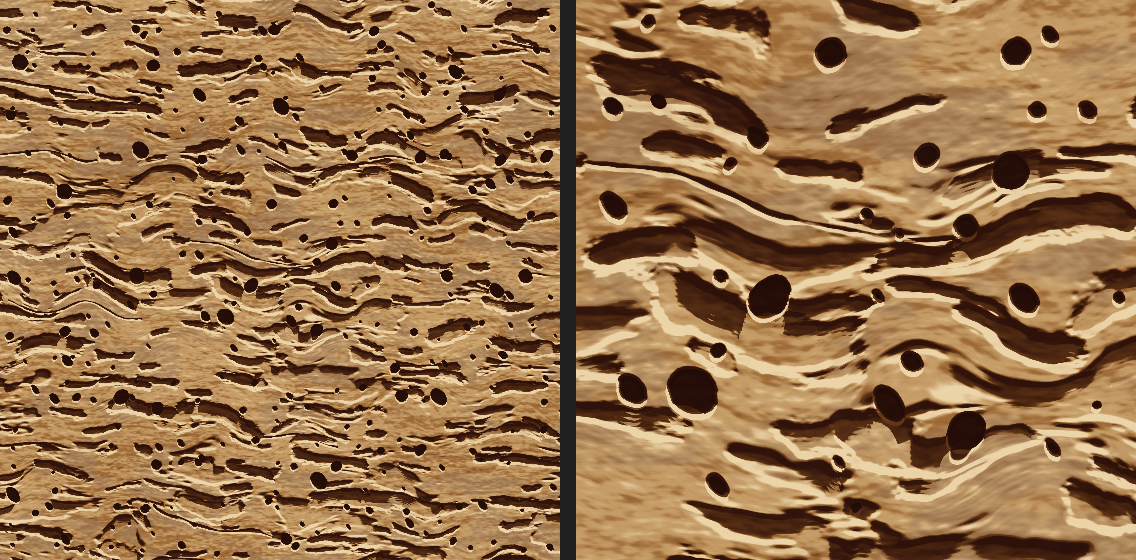
Left: the whole. Right: its middle third, enlarged.
Reproduce this texture procedurally as a Shadertoy shader.

```glsl
const vec2 LIGHT = vec2(0.2, 0.98);
const vec3 PIT = vec3(0.12, 0.04, 0.025);
const vec3 UMBER = vec3(0.18, 0.07, 0.04);
const vec3 BROWN = vec3(0.35, 0.19, 0.08);
const vec3 OCHRE = vec3(0.62, 0.42, 0.22);
const vec3 TAN = vec3(0.77, 0.61, 0.40);
const vec3 CREAM = vec3(0.92, 0.83, 0.66);
const vec3 DUST = vec3(0.61, 0.48, 0.36);

vec3 hash3(vec2 p) {
    vec3 q = fract(p.xyx * vec3(0.1031, 0.1030, 0.0973));
    q += dot(q, q.yxz + 33.33);
    return fract((q.xxy + q.yzz) * q.zyx);
}

float noise(vec2 p) {
    vec2 cell = floor(p), f = fract(p);
    f = f * f * (3.0 - 2.0 * f);
    float low = mix(hash3(cell).x, hash3(cell + vec2(1, 0)).x, f.x);
    float high = mix(hash3(cell + vec2(0, 1)).x, hash3(cell + vec2(1, 1)).x, f.x);
    return mix(low, high, f.y);
}

float fbm(vec2 p) {
    float sum = 0.0, weight = 0.53;
    for (int i = 0; i < 4; i++) {
        sum += weight * noise(p);
        p = mat2(1.9, 0.3, -0.3, 2.1) * p + 17.3;
        weight *= 0.5;
    }
    return sum;
}

// Distance to scattered capsules, one per grid cell; zero stretch gives round holes
float bores(vec2 p, vec2 grid, float share, float stretch, float radius, float seed) {
    vec2 cell = floor(p * grid - 0.5);
    float d = 1.0;
    for (int i = 0; i < 4; i++) {
        vec2 id = cell + vec2(i & 1, i >> 1);
        vec3 r = hash3(id + seed);
        vec3 s = hash3(id + seed + 71.7);
        if (s.x > share) continue;
        vec2 q = p - (id + 0.5 + 0.7 * (r.xy - 0.5)) / grid;
        q.y += q.x * (s.y - 0.35) * grid.x / grid.y;
        float halfLength = stretch * mix(0.25, 1.0, r.z) / grid.x;
        q.x -= clamp(q.x, -halfLength, halfLength);
        d = min(d, length(q) - radius * mix(0.4, 1.0, s.z * s.z));
    }
    return d;
}

float carve(float d, float edge) {
    return smoothstep(edge, -edge, d);
}

// Height of the eaten wood, zero at the untouched face
float surface(vec2 p) {
    vec2 q = p + 0.035 * (vec2(noise(p * 11.0), noise(p * 13.0 + 40.0)) - 0.5);
    float chips = fbm(q * vec2(45.0, 110.0));
    float ragged = 0.014 * (chips - 0.5);
    float wide = bores(q, vec2(6.0, 14.0), 0.72, 0.42, 0.016, 3.0) + ragged;
    float narrow = bores(q, vec2(13.0, 27.0), 0.62, 0.42, 0.0085, 19.0) + ragged;
    float crack = bores(q, vec2(3.0, 8.0), 0.5, 0.45, 0.003, 47.0) + ragged * 0.35;
    float bigHole = bores(p, vec2(13.0), 0.5, 0.0, 0.0145, 5.0) + ragged * 0.25;
    float smallHole = bores(p, vec2(27.0), 0.38, 0.0, 0.0075, 88.0) + ragged * 0.2;
    float rot = smoothstep(0.58, 0.66, fbm(q * vec2(9.0, 21.0) + 9.0));

    float depth = max(0.023 * carve(wide, 0.004), 0.014 * carve(narrow, 0.003));
    depth = max(depth, 0.015 * rot);
    depth = max(depth, 0.016 * carve(crack, 0.0015));
    depth = max(depth, 0.05 * carve(bigHole, 0.0018));
    depth = max(depth, 0.04 * carve(smallHole, 0.0016));
    return 0.007 * chips - depth;
}

// Longest overhang met on the way to the light
float castShadow(vec2 p, float height) {
    float overhang = 0.0;
    for (int i = 1; i <= 7; i++) {
        float reach = 0.0032 * float(i);
        overhang = max(overhang, surface(p + LIGHT * reach) - 0.75 * reach - height);
    }
    return smoothstep(0.0004, 0.0045, overhang);
}

vec3 woodRamp(float tone) {
    vec3 color = mix(PIT, UMBER, smoothstep(0.02, 0.14, tone));
    color = mix(color, BROWN, smoothstep(0.14, 0.34, tone));
    color = mix(color, OCHRE, smoothstep(0.34, 0.56, tone));
    color = mix(color, TAN, smoothstep(0.56, 0.74, tone));
    return mix(color, CREAM, smoothstep(0.74, 1.0, tone));
}

void mainImage(out vec4 fragColor, in vec2 fragCoord) {
    vec2 p = fragCoord / iResolution.y;
    float height = surface(p);
    float relief = (height - surface(p + LIGHT * 0.0022)) / 0.0022;
    float shadow = castShadow(p, height);

    // Fibres run along the board, bent by slow waves
    vec2 fibre = p + vec2(0.0, 0.008 * sin(p.x * 9.0 + 3.0 * sin(p.y * 7.0)));
    float grain = fbm(fibre * vec2(16.0, 190.0)) - 0.5;
    float speck = noise(p * vec2(170.0, 260.0)) - 0.5;
    float stain = fbm(p * vec2(5.0, 10.0) + 60.0) - 0.5;

    float tone = 0.68 + 0.2 * clamp(relief, -1.4, 1.5);
    tone += 0.28 * grain + 0.13 * speck + 0.22 * stain;
    tone *= mix(1.0, 0.36, shadow);
    tone *= mix(1.0, 0.3, smoothstep(0.022, 0.036, -height));

    vec3 color = woodRamp(tone);
    float dusty = smoothstep(0.48, 0.62, fbm(p * vec2(14.0, 30.0) + 25.0));
    color = mix(color, DUST, 0.5 * dusty * smoothstep(0.4, 0.58, tone) * (1.0 - smoothstep(0.68, 0.85, tone)));
    fragColor = vec4(color, 1.0);
}
```
